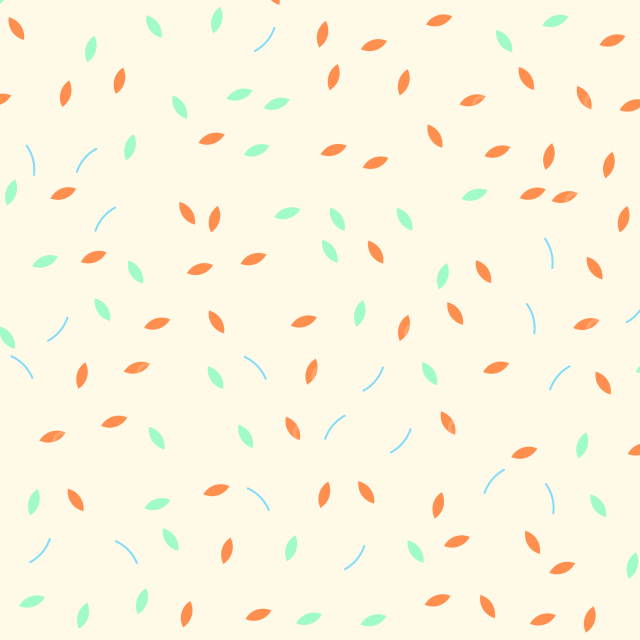
This pattern is drawn by a WebGL 2 fragment shader. Its source:

```glsl
#version 300 es
precision highp float;
// Scattered confetti on cream: orange and mint leaves with thin blue arcs.
// A staggered, jittered grid places one piece per cell; each piece is a
// distance function turned to one of a few fixed directions.

uniform vec2 u_resolution;
out vec4 outColor;

const vec3 CREAM  = vec3(1.00, 0.98, 0.91);
const vec3 ORANGE = vec3(0.995, 0.56, 0.31);
const vec3 PEACH  = vec3(1.00, 0.64, 0.42);
const vec3 MINT   = vec3(0.63, 0.98, 0.79);
const vec3 SKY    = vec3(0.52, 0.86, 0.98);

const float CELLS = 11.1;        // cells across the canvas
const float JITTER = 0.58;       // full range of the offset, in cells
const float ORANGE_SHARE = 0.51;
const float LEAF_SHARE = 0.80;   // orange and mint together; the rest are arcs
const float GLOSS_SHARE = 0.14;  // orange leaves with a pale band

const vec2 LEAF_SIZE = vec2(0.0213, 0.0083);  // half length, half width
const vec2 ARC_SIZE = vec2(0.0235, 0.0044);   // half chord, rise
const float ARC_HALF_STROKE = 0.0016;

// Directions in degrees
const float LEAF_ANGLES[3] = float[3](19.0, 74.0, 123.0);
const float ARC_ANGLES[4] = float[4](230.0, 50.0, -46.0, -76.0);

vec3 hash3(vec2 cell, float seed) {
    vec3 p = fract(vec3(cell.xyx + seed) * vec3(0.1031, 0.1030, 0.0973));
    p += dot(p, p.yxz + 33.33);
    return fract((p.xxy + p.yzz) * p.zyx);
}

// Expresses p in a frame whose x axis points along the angle
vec2 toFrame(vec2 p, float degrees) {
    float a = radians(degrees);
    float c = cos(a), s = sin(a);
    return vec2(c * p.x + s * p.y, c * p.y - s * p.x);
}

// Lens made of two overlapping discs
float leafDistance(vec2 p, vec2 size) {
    float offset = (size.x * size.x - size.y * size.y) / (2.0 * size.y);
    return length(vec2(p.x, abs(p.y) + offset)) - (offset + size.y);
}

// Round-capped arc along x that bulges towards +y
float arcDistance(vec2 p, vec2 size, float halfStroke) {
    float radius = dot(size, size) / (2.0 * size.y);
    vec2 q = vec2(abs(p.x), p.y + radius - 0.5 * size.y);
    vec2 tip = vec2(size.x, radius - size.y);
    bool insideSweep = q.x * tip.y < q.y * tip.x;
    float d = insideSweep ? abs(length(q) - radius) : length(q - tip);
    return d - halfStroke;
}

float coverage(float d, float pixel) {
    return 1.0 - smoothstep(-0.7 * pixel, 0.7 * pixel, d);
}

// Orange paint, sometimes crossed by a pale curved gloss
vec3 orangePaint(vec2 p, float pick, float pixel) {
    float band = abs(length(p - vec2(0.0150, -0.0075)) - 0.0125) - 0.0027;
    float gloss = step(pick, GLOSS_SHARE) * coverage(band, pixel);
    return mix(ORANGE, PEACH, gloss);
}

// Colour in rgb, coverage in a
vec4 piece(vec2 p, vec3 pick, float pixel) {
    if (pick.x > LEAF_SHARE) {
        float angle = ARC_ANGLES[min(int(pick.y * 4.0), 3)];
        float d = arcDistance(toFrame(p, angle), ARC_SIZE, ARC_HALF_STROKE);
        return vec4(SKY, coverage(d, pixel));
    }
    bool isOrange = pick.x < ORANGE_SHARE;
    // Orange leaves lean more often to the shallow and steep directions
    float choice = isOrange ? pow(pick.y, 1.3) : pick.y;
    float angle = LEAF_ANGLES[min(int(choice * 3.0), 2)] + 5.0 * (pick.z - 0.5);
    vec3 paint = isOrange ? orangePaint(p, pick.z, pixel) : MINT;
    return vec4(paint, coverage(leafDistance(toFrame(p, angle), LEAF_SIZE), pixel));
}

vec3 confetti(vec2 uv, float pixel) {
    vec3 color = CREAM;
    vec2 grid = uv * CELLS;
    for (int j = -1; j <= 1; j++) {
        float row = floor(grid.y) + float(j);
        float stagger = 0.5 * mod(row, 2.0);
        for (int i = -1; i <= 1; i++) {
            vec2 cell = vec2(floor(grid.x - stagger) + float(i), row);
            vec2 jitter = (hash3(cell, 17.0).xy - 0.5) * JITTER;
            vec2 center = (cell + vec2(stagger, 0.0) + 0.5 + jitter) / CELLS;
            vec4 layer = piece(uv - center, hash3(cell, 71.0), pixel);
            color = mix(color, layer.rgb, layer.a);
        }
    }
    return color;
}

void main() {
    float pixel = 1.0 / min(u_resolution.x, u_resolution.y);
    outColor = vec4(confetti(gl_FragCoord.xy * pixel, pixel), 1.0);
}
```
